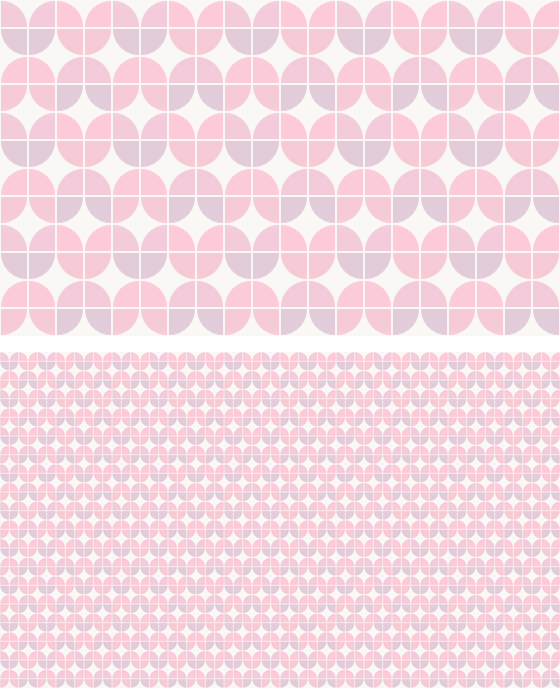
Top, the tile; bottom, the same tile 3 across and 3 down.
Write a WebGL 2 fragment shader that draws this pattern.

```glsl
#version 300 es
precision highp float;

uniform vec2 u_resolution;
out vec4 fragColor;

// Both counts are multiples of the 4 by 4 cell repeat, so the edges join
const vec2 CELLS = vec2(20.0, 12.0);
const float INSET = 0.035; // half the line width, in cells

const vec3 CREAM = vec3(0.980, 0.973, 0.961);
const vec3 PINK = vec3(0.994, 0.792, 0.850);
const vec3 MAUVE = vec3(0.953, 0.797, 0.855);
const vec3 SALMON = vec3(0.963, 0.798, 0.834);
const vec3 LILAC = vec3(0.890, 0.800, 0.855);

// Signed distance to a quarter disc whose square corner is at the given cell corner
float quarterDisc(vec2 local, vec2 corner) {
  vec2 q = abs(local - corner) - INSET;
  float radius = 1.0 - 2.0 * INSET;
  return max(length(q) - radius, -min(q.x, q.y));
}

// Colours alternate over blocks two cells wide and two cells high
vec3 petalColor(vec2 cell) {
  vec2 block = floor(cell / 2.0);
  bool warm = mod(block.x + block.y, 2.0) > 0.5;
  bool upper = mod(cell.y, 2.0) < 0.5;
  return upper ? (warm ? PINK : MAUVE) : (warm ? SALMON : LILAC);
}

// Domes sit above bowls, and their centres shift by one cell every two rows
vec2 petalCorner(vec2 cell) {
  float shift = mod(floor((cell.y + 1.0) / 2.0), 2.0);
  return vec2(mod(cell.x + shift, 2.0), 1.0 - mod(cell.y, 2.0));
}

void main() {
  // Cell grid, with rows counted from the top
  vec2 uv = gl_FragCoord.xy / u_resolution;
  vec2 grid = vec2(uv.x, 1.0 - uv.y) * CELLS;
  vec2 cell = floor(grid);
  vec2 local = grid - cell;

  // Petal over the ground, with an edge one pixel wide
  float pixel = CELLS.y / u_resolution.y;
  float d = quarterDisc(local, petalCorner(cell));
  float cover = clamp(0.5 - d / pixel, 0.0, 1.0);
  fragColor = vec4(mix(CREAM, petalColor(cell), cover), 1.0);
}
```
